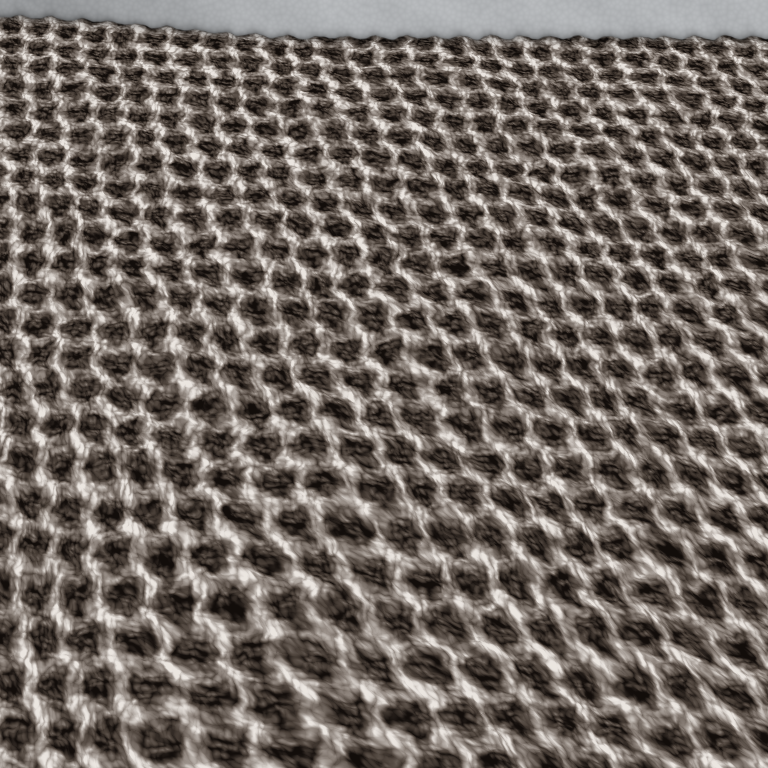
Reproduce this texture procedurally as a three.js fragment shader.

```glsl
// Chunky waffle-knit wool blanket receding toward a pale grey backdrop.
varying vec2 vUv;

const float TAU = 6.2831853;
const vec3 SHADOW = vec3(0.07, 0.05, 0.04);
const vec3 DARK_WOOL = vec3(0.29, 0.25, 0.22);
const vec3 MID_WOOL = vec3(0.54, 0.50, 0.47);
const vec3 PALE_WOOL = vec3(0.92, 0.90, 0.88);
const vec3 BACKDROP = vec3(0.68, 0.69, 0.70);

vec2 hash2(vec2 p) {
  return fract(sin(vec2(dot(p, vec2(127.1, 311.7)), dot(p, vec2(269.5, 183.3)))) * 43758.5);
}

// Distance to the nearest scattered point
float cellular(vec2 p) {
  vec2 cell = floor(p);
  vec2 local = fract(p);
  float nearest = 2.0;
  for (int j = -1; j <= 1; j++) {
    for (int i = -1; i <= 1; i++) {
      vec2 offset = vec2(float(i), float(j));
      nearest = min(nearest, length(offset + hash2(cell + offset) - local));
    }
  }
  return nearest;
}

// Layered sines, roughly -1 to 1
float sway(vec2 p) {
  float sum = 0.0;
  float amp = 0.5;
  for (int i = 0; i < 4; i++) {
    sum += amp * sin(p.x + 1.7 * sin(p.y));
    p = mat2(1.2, 1.4, -1.4, 1.2) * p + 2.3;
    amp *= 0.55;
  }
  return sum;
}

// Canvas position to stitch column and row, with perspective and lean
vec2 stitchSpace(vec2 uv) {
  float depth = 1.0 - uv.y;
  float lean = depth * (0.09 + 0.35 * uv.x + 0.08 * smoothstep(0.1, 0.7, uv.x));
  float column = (uv.x - lean) / (0.037 + 0.004 * depth);
  float row = log(1.0 + 2.67 * (depth - 0.08 * uv.x + 0.08)) / 0.048;
  return vec2(column + 0.3, row);
}

// Soft round cord centred on every whole number
float cord(float x, float width) {
  float d = (fract(x + 0.5) - 0.5) / width;
  return exp(-d * d);
}

// Brightness of the knit, 0 in the holes to 1 on the tufts
float knit(vec2 p) {
  vec2 q = p + 0.16 * vec2(sway(p * 0.8), sway(p.yx * 0.9 + 7.0));
  q += 0.06 * vec2(sway(p * 5.0 + 3.0), sway(p * 5.5 + 11.0));

  // Upright ridges swell into slanting tufts at each crossing
  float swell = cos(TAU * q.y - 0.5);
  float ridge = cord(q.x - 0.09 * sin(TAU * q.y), 0.20 + 0.05 * swell);
  ridge *= 0.80 + 0.20 * swell;

  // Cross bars sag between the ridges and fade in places
  float bar = cord(q.y + 0.15 * cos(TAU * q.x), 0.19);
  bar *= 0.46 + 0.18 * sway(p * 1.3 + 5.0);
  vec2 wear = hash2(floor(q + 0.5));

  // Fibres follow whichever cord is on top
  float along = cellular(q * vec2(6.5, 2.4) + vec2(q.y * 2.0, 0.0));
  float across = cellular(q * vec2(2.8, 6.5) + 19.0);
  float fibre = 0.46 - mix(across, along, ridge / (ridge + bar + 0.05));
  float fuzz = 0.46 - cellular(q * vec2(8.0, 6.0) + 31.0);

  float relief = 1.0 - (1.0 - ridge) * (1.0 - bar);
  float tuft = 0.14 * (wear.x - 0.5) * ridge;
  return 0.13 + 0.67 * relief + tuft + fibre * (0.42 + 0.34 * relief) + 0.28 * fuzz;
}

vec3 woolColor(float tone) {
  vec3 color = mix(SHADOW, DARK_WOOL, smoothstep(0.0, 0.30, tone));
  color = mix(color, MID_WOOL, smoothstep(0.22, 0.58, tone));
  return mix(color, PALE_WOOL, smoothstep(0.48, 0.98, tone));
}

vec3 backdropColor(vec2 uv) {
  float mottle = 0.02 * sway(uv * 45.0) + 0.04 * (0.5 - cellular(uv * 150.0));
  float light = 0.86 + 0.16 * smoothstep(0.0, 0.45, uv.x);
  return BACKDROP * light + mottle;
}

void main() {
  vec2 p = stitchSpace(vUv);
  vec3 color = woolColor(knit(p));

  // Far edge with stitch bumps and a contact shadow
  float edge = 0.951 + 0.027 * (1.0 - smoothstep(0.0, 0.42, vUv.x));
  edge += 0.002 * cos(TAU * p.x) + 0.002 * sway(vUv.xx * 60.0);
  float above = vUv.y - edge;
  color *= 1.0 - 0.45 * exp(-abs(above) / 0.006);
  vec3 backdrop = backdropColor(vUv) * (1.0 - 0.4 * exp(-max(above, 0.0) / 0.005));
  color = mix(color, backdrop, smoothstep(-0.0015, 0.0015, above));

  gl_FragColor = vec4(color, 1.0);
}
```
